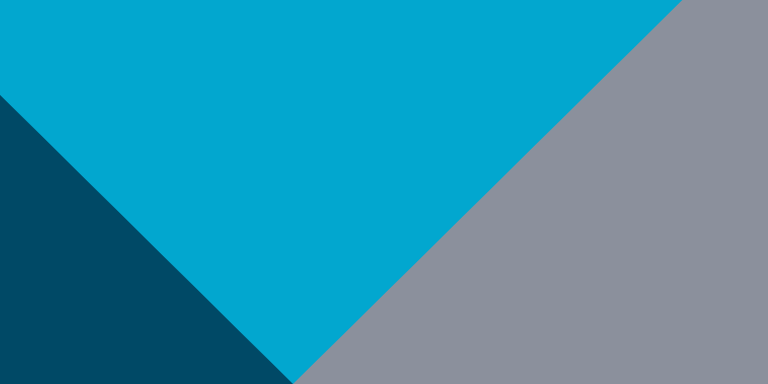
Write a WebGL 2 fragment shader that draws this background.

```glsl
#version 300 es
precision highp float;
// Flat cyan wedge rising between a navy corner triangle and a grey slope.

uniform vec2 u_resolution;
out vec4 fragColor;

// Signed distance to the line through a and b, positive on its right side.
float rightOfLine(vec2 p, vec2 a, vec2 b) {
    vec2 direction = normalize(b - a);
    vec2 offset = p - a;
    return offset.x * direction.y - offset.y * direction.x;
}

// Antialiased coverage over about one pixel.
float coverage(float dist, float pixel) {
    return clamp(dist / pixel + 0.5, 0.0, 1.0);
}

void main() {
    // Canvas units: height is 1, width is the aspect ratio.
    float pixel = 1.0 / u_resolution.y;
    float aspect = u_resolution.x * pixel;
    vec2 p = gl_FragCoord.xy * pixel;

    // Both edges meet at the apex on the bottom border.
    vec2 apex = vec2(0.3815 * aspect, 0.0);
    float navySide = rightOfLine(p, vec2(0.0, 0.753), apex);
    float greySide = rightOfLine(p, apex, vec2(0.8885 * aspect, 1.0));

    vec3 cyan = vec3(0.006, 0.653, 0.81);
    vec3 grey = vec3(0.545, 0.565, 0.612);
    vec3 navy = vec3(0.0, 0.286, 0.4);

    vec3 color = mix(cyan, grey, coverage(greySide, pixel));
    color = mix(color, navy, coverage(navySide, pixel));
    fragColor = vec4(color, 1.0);
}
```
